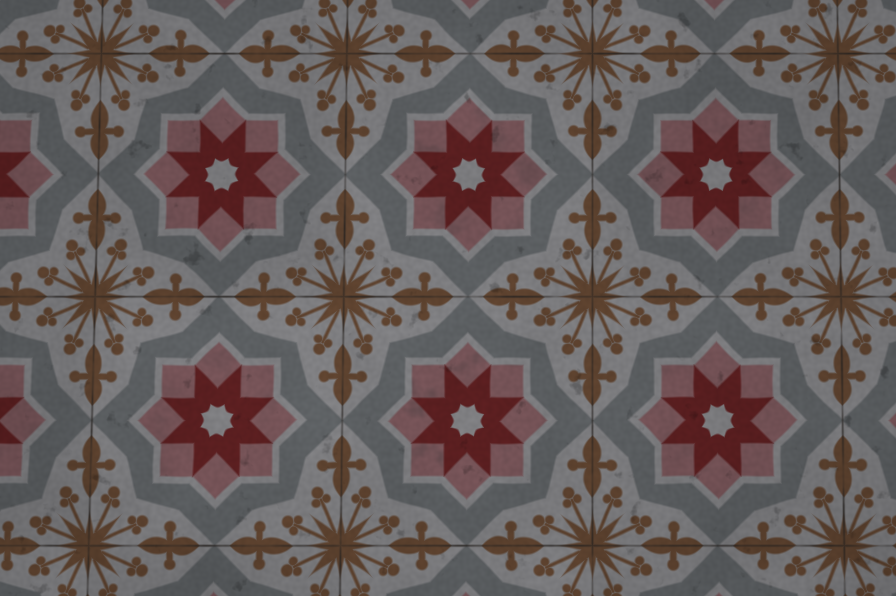
A WebGL 1 fragment shader for this pattern:

```glsl
precision highp float;
// Worn cement floor tiles: eight-pointed stars in grey frames, with ochre
// rosettes where the tiles meet. Each motif is folded by its symmetry, drawn
// with distance functions, then aged with gradient noise and dim light.

uniform vec2 u_resolution;

const vec3 CREAM = vec3(0.475, 0.475, 0.485);
const vec3 GREY = vec3(0.345, 0.358, 0.368);
const vec3 PINK = vec3(0.445, 0.315, 0.330);
const vec3 RED = vec3(0.340, 0.115, 0.120);
const vec3 OCHRE = vec3(0.355, 0.252, 0.178);
const vec3 GROUT = vec3(0.150, 0.135, 0.125);
const float SECTOR = 0.7853982; // one eighth of a turn

float hash(vec2 p) {
  return fract(sin(dot(p, vec2(127.1, 311.7))) * 4375.85);
}

float gradientCorner(vec2 cell, vec2 offset) {
  float angle = 6.2832 * hash(cell);
  return dot(vec2(cos(angle), sin(angle)), offset);
}

float gradientNoise(vec2 p) {
  vec2 i = floor(p), f = fract(p);
  vec2 w = f * f * f * (f * (f * 6.0 - 15.0) + 10.0);
  vec2 e = vec2(1.0, 0.0);
  float a = mix(gradientCorner(i, f), gradientCorner(i + e, f - e), w.x);
  float b = mix(gradientCorner(i + e.yx, f - e.yx), gradientCorner(i + 1.0, f - 1.0), w.x);
  return mix(a, b, w.y);
}

float fbm(vec2 p) {
  float sum = 0.0, gain = 0.6;
  for (int i = 0; i < 4; i++) {
    sum += gain * gradientNoise(p);
    p = p * 2.03 + 17.3;
    gain *= 0.5;
  }
  return sum;
}

float fill(float d, float blur) {
  return 1.0 - smoothstep(-blur, blur, d);
}

float segment(vec2 p, vec2 a, vec2 b, float radius) {
  vec2 ab = b - a;
  return length(p - a - ab * clamp(dot(p - a, ab) / dot(ab, ab), 0.0, 1.0)) - radius;
}

// Tapering ray along +x
float spike(vec2 p, float len, float halfWidth) {
  return abs(p.y) - halfWidth * (1.0 - p.x / len);
}

// Pointed lens centred on the x axis
float leaf(vec2 p, float centre, float halfLength, float halfWidth) {
  float x = (p.x - centre) / halfLength;
  return abs(p.y) - halfWidth * (1.0 - x * x);
}

// Rosette in one folded octant, x >= y >= 0
float rosette(vec2 m) {
  vec2 diagonal = vec2(m.x + m.y, m.x - m.y) * 0.70711;
  float d = min(spike(diagonal, 0.165, 0.034), spike(m, 0.125, 0.026));
  // Stem with a three-lobed knob
  vec2 along = vec2(0.910, 0.415);
  vec2 s = vec2(dot(m, along), abs(m.y * along.x - m.x * along.y));
  d = min(d, segment(s, vec2(0.06, 0.0), vec2(0.20, 0.0), 0.007));
  d = min(d, length(s - vec2(0.232, 0.0)) - 0.024);
  d = min(d, length(s - vec2(0.196, 0.022)) - 0.018);
  // Palmette on the arm
  d = min(d, leaf(m, 0.270, 0.078, 0.034));
  d = min(d, leaf(m, 0.372, 0.068, 0.036));
  d = min(d, segment(m, vec2(0.322, 0.0), vec2(0.322, 0.068), 0.013));
  return min(d, length(m - vec2(0.322, 0.074)) - 0.023);
}

// Star centred on q, in its cream border
vec3 paintStar(vec3 base, vec2 q, vec3 pink, float blur) {
  float r = length(q);
  float angle = abs(mod(atan(q.y, q.x) + 0.5 * SECTOR, SECTOR) - 0.5 * SECTOR);
  vec2 v = r * vec2(cos(angle), sin(angle));
  float outer = (v.x + v.y) * 0.70711;
  float rays = (v.x - v.y) * 0.70711 - 0.0925;
  float cusp = angle / (0.5 * SECTOR);
  vec3 color = mix(base, CREAM, fill(outer - 0.252, blur));
  color = mix(color, pink, fill(outer - 0.223, blur));
  color = mix(color, RED, fill(max(rays, outer - 0.223), blur));
  return mix(color, CREAM, fill(r - 0.053 - 0.017 * cusp * cusp, blur));
}

void main() {
  // Floor coordinates, y downward, spreading slightly towards the bottom
  vec2 uv = vec2(gl_FragCoord.x, u_resolution.y - gl_FragCoord.y) / u_resolution.y;
  float drop = uv.y - 0.09;
  vec2 t = vec2((uv.x - 0.994) / (0.4108 + 0.0128 * uv.y), drop * (2.48 - 0.07 * drop));
  float blur = max(0.006, 1.8 / u_resolution.y);
  vec2 wobble = 0.006 * vec2(gradientNoise(t * 7.0), gradientNoise(t * 7.0 + 31.0));
  vec2 cell = floor(t);
  vec2 p = fract(t + 0.5) - 0.5;
  vec2 a = abs(p + wobble);
  vec2 m = vec2(max(a.x, a.y), min(a.x, a.y));

  // Star, frame and rosette
  float stain = smoothstep(0.0, 0.35, fbm(t * 6.0 + 9.0)) * hash(cell + 3.0);
  vec3 pink = mix(PINK, vec3(0.31, 0.25, 0.26), 0.65 * stain);
  vec3 color = paintStar(GREY, fract(t) - 0.5 + wobble, pink, blur);
  float field = max((m.x + m.y) * 0.70711 - 0.351, dot(m, vec2(0.27, 0.963)) - 0.232);
  color = mix(color, CREAM, fill(field, blur));
  color = mix(color, OCHRE, fill(rosette(m), blur));

  // Grout with uneven dirt, tile tone, scuffs and light falloff
  float seam = min(abs(p.x), abs(p.y));
  float dirt = clamp(0.65 + 1.2 * fbm(t * 5.0), 0.25, 1.0);
  color = mix(color, GROUT, dirt * fill(seam - 0.003, blur));
  color *= 0.97 + 0.05 * hash(cell) + 0.09 * fbm(t * 3.0) + 0.06 * gradientNoise(t * 45.0);
  color *= 1.0 - 0.22 * smoothstep(0.55, 0.75, fbm(t * 9.0 + 50.0) + 0.3);
  vec2 fromCentre = gl_FragCoord.xy / u_resolution - 0.5;
  color *= 1.04 - 0.28 * dot(fromCentre, fromCentre);
  gl_FragColor = vec4(color, 1.0);
}
```
